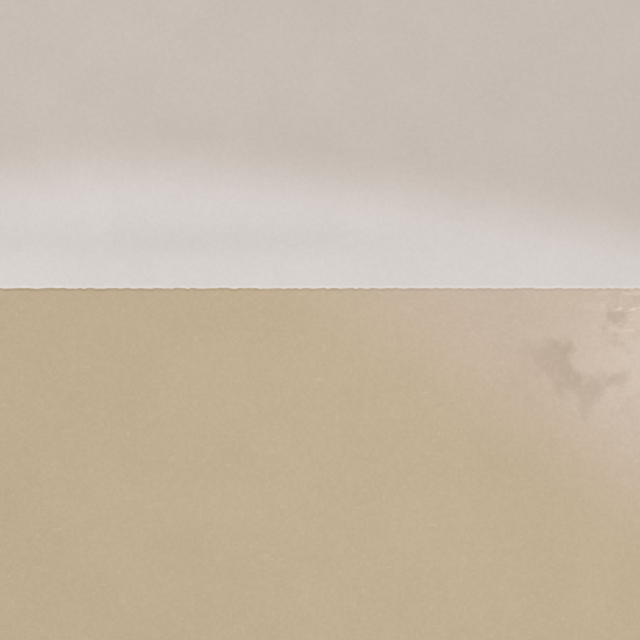
Reproduce this texture procedurally as a three.js fragment shader.

```glsl
// Pale plaster wall with a curved soft glow above a sandy matte slab, split by a crisp horizontal edge.
#define EDGE_Y 0.5495
#define GLOW_TOP 0.748
#define GRAIN 0.022
#define MOTTLE 0.018
#define WALL_COLOR vec3(0.775, 0.735, 0.700)
#define GLOW_COLOR vec3(0.846, 0.822, 0.808)
#define SAND_COLOR vec3(0.745, 0.672, 0.565)
#define BLUSH_COLOR vec3(0.785, 0.715, 0.645)
#define SHINE_COLOR vec3(0.845, 0.785, 0.730)

varying vec2 vUv;

float hash(vec2 p) {
  vec3 q = fract(vec3(p.xyx) * 0.1031);
  q += dot(q, q.yzx + 33.33);
  return fract((q.x + q.y) * q.z);
}

float noise(vec2 p) {
  vec2 i = floor(p), f = fract(p);
  f = f * f * (3.0 - 2.0 * f);
  return mix(mix(hash(i), hash(i + vec2(1, 0)), f.x),
             mix(hash(i + vec2(0, 1)), hash(i + vec2(1, 1)), f.x), f.y);
}

float fbm(vec2 p) {
  float sum = 0.0, amp = 0.5;
  for (int i = 0; i < 5; i++) {
    sum += amp * noise(p);
    p = p * 2.03 + 17.3;
    amp *= 0.5;
  }
  return sum;
}

// Gaussian falloff around a centre, with a radius per axis
float blob(vec2 p, vec2 centre, vec2 radius) {
  vec2 d = (p - centre) / radius;
  return exp(-dot(d, d));
}

vec3 wall(vec2 p) {
  // The glow arches near the left and slopes down to the right
  float offset = p.x - 0.25;
  float arch = GLOW_TOP - 0.16 * pow(max(offset, 0.0), 1.3)
             - 0.3 * pow(min(offset, 0.0), 2.0);
  float depth = arch - p.y + 0.012 * (fbm(p * 6.0) - 0.5);
  float glow = 0.82 * smoothstep(-0.055, 0.065, depth)
             + 0.18 * smoothstep(0.0, 0.2, depth);
  vec3 color = mix(WALL_COLOR, GLOW_COLOR, glow);
  // Faint shadow folds and a lighter upper left
  color -= 0.020 * blob(p, vec2(0.28, 0.622), vec2(0.32, 0.026));
  color += vec3(0.012, 0.012, 0.014) * blob(p, vec2(0.0, 0.92), vec2(0.6, 0.3));
  return color;
}

vec3 slab(vec2 p) {
  vec3 color = SAND_COLOR;
  color += 0.016 * blob(p, vec2(0.52, 0.32), vec2(0.36, 0.4));
  color += 0.012 * blob(p, vec2(1.0, 0.05), vec2(0.35, 0.3));
  // Diagonal blush toward the upper right
  float slope = p.y - EDGE_Y + 0.73 * (p.x - 0.5);
  float blush = smoothstep(-0.10, 0.19, slope + 0.08 * (fbm(p * 5.0) - 0.5));
  color = mix(color, BLUSH_COLOR, blush);
  color = mix(color, SHINE_COLOR, 0.65 * blob(p, vec2(1.02, 0.44), vec2(0.12, 0.13)));
  // Worn smudges in the corner
  float wear = smoothstep(0.46, 0.70, fbm(p * vec2(24.0, 20.0) + 4.0));
  wear *= blob(p, vec2(0.93, 0.46), vec2(0.10, 0.10));
  color -= vec3(0.075, 0.080, 0.085) * wear;
  float scuff = smoothstep(0.5, 0.75, fbm(p * vec2(70.0, 120.0)));
  color += 0.07 * scuff * blob(p, vec2(0.98, 0.515), vec2(0.05, 0.035));
  // Sparse pale specks
  float speck = smoothstep(0.86, 0.98, noise(p * 150.0));
  return color + 0.018 * speck;
}

void main() {
  vec2 p = vUv;
  float ragged = 0.0018 * (noise(vec2(p.x * 160.0, 3.0)) - 0.5);
  float height = p.y - EDGE_Y - ragged;
  float above = smoothstep(-0.0013, 0.0013, height);
  vec3 color = mix(slab(p), wall(p), above);

  // Bright lip over a thin shadow along the edge
  float lip = exp(-pow((height - 0.0022) / 0.0018, 2.0));
  float shade = exp(-pow((height + 0.0022) / 0.0020, 2.0));
  float broken = 0.6 + 0.4 * noise(vec2(p.x * 90.0, 8.0));
  color += 0.035 * lip * broken;
  color -= vec3(0.075, 0.080, 0.080) * shade * broken * (1.0 - 0.6 * p.x);

  // Cloudy mottling and fine surface grain
  color += MOTTLE * (fbm(p * 14.0 + 9.0) - 0.48);
  float grain = 0.6 * noise(p * 230.0) + 0.4 * noise(p * 410.0 + 31.0) - 0.5;
  color += GRAIN * grain * mix(1.3, 1.0, above);

  gl_FragColor = vec4(color, 1.0);
}
```
